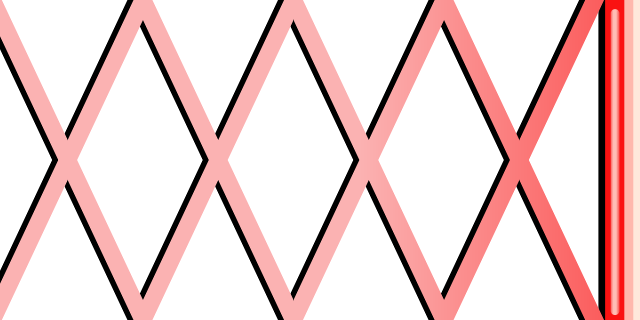
Write a Shadertoy shader that draws this pattern.

```glsl
// Crossed diagonal strands with black left-hand shadows form a row of diamonds,
// ending at a red post with a rounded highlight. Each strand is a slanted line
// repeated along x; the layers are painted from back to front.

float pixelSize;

// Smooth coverage of the interval from a to b.
float span(float x, float a, float b) {
    return clamp((x - a) / pixelSize + 0.5, 0.0, 1.0)
         * clamp((b - x) / pixelSize + 0.5, 0.0, 1.0);
}

// Horizontal offset to the nearest strand leaning by slope; four crossings fit.
float strandOffset(vec2 p, float slope) {
    const float period = 0.4705;
    float x = p.x - 0.2115 - slope * period * (p.y - 0.5);
    return x - period * min(floor(x / period + 0.5), 3.0);
}

float capsule(vec2 p, float halfLength, float radius) {
    p.y -= clamp(p.y, radius - halfLength, halfLength - radius);
    return length(p) - radius;
}

void mainImage(out vec4 fragColor, in vec2 fragCoord) {
    pixelSize = 1.0 / iResolution.y;
    vec2 p = fragCoord * pixelSize;
    float rising = strandOffset(p, 1.0);
    float falling = strandOffset(p, -1.0);
    vec3 color = vec3(1.0);

    // Shadows of the strands and of the post
    float shadow = max(span(rising, -0.0485, -0.025), span(falling, -0.0485, -0.025));
    shadow = max(shadow, span(p.x, 1.870, 1.895));
    color = mix(color, vec3(0.0), shadow);

    // Strands, reddening toward the post
    float strand = max(span(rising, -0.0295, 0.0295), span(falling, -0.0295, 0.0295));
    float paleness = 0.7 - 0.44 * max(p.x - 1.12, 0.0);
    color = mix(color, vec3(0.985, paleness, paleness), strand);

    // Post and the pale strips behind it
    color = mix(color, vec3(1.0, 0.91, 0.86), span(p.x, 1.96, 9.0));
    color = mix(color, vec3(1.0, 0.72, 0.68), span(p.x, 1.94, 1.979));
    color = mix(color, vec3(0.98, 0.07, 0.07), span(p.x, 1.891, 1.951));

    // Rounded highlight, brightest along its axis
    vec2 q = p - vec2(1.922, 0.4935);
    float glow = 1.0 - smoothstep(0.003, 0.0135, abs(q.x + 0.001));
    vec3 shine = mix(vec3(0.98, 0.4, 0.38), vec3(1.0, 0.74, 0.71), glow);
    float cover = clamp(0.5 - capsule(q, 0.478, 0.0135) / pixelSize, 0.0, 1.0);
    color = mix(color, shine, cover);

    fragColor = vec4(color, 1.0);
}
```
